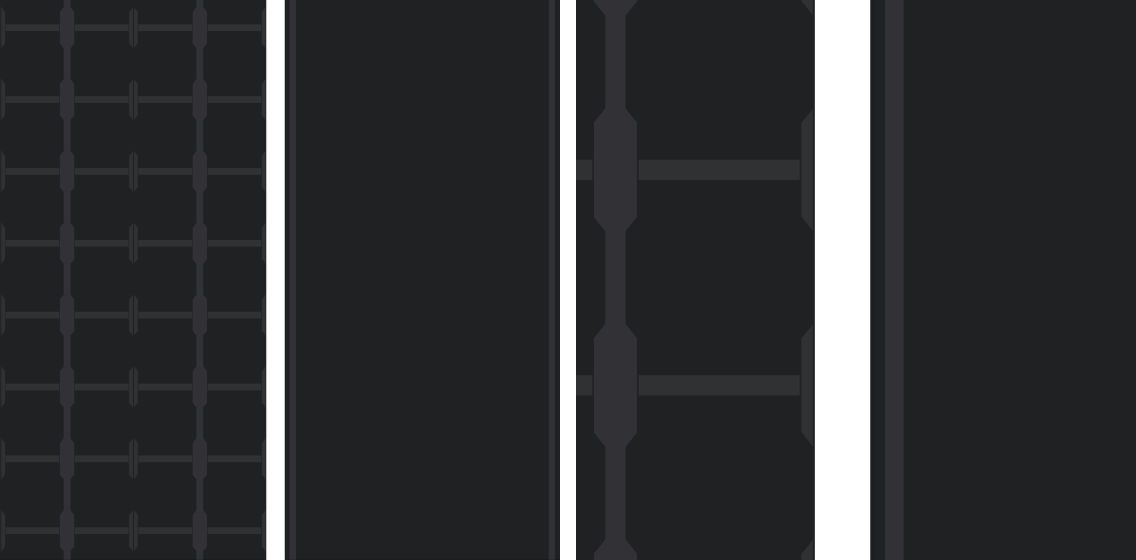
Left, the full canvas; right, a detail of the centre.
Reproduce this pattern procedurally as a Shadertoy shader.

```glsl
// Two dark panels parted by a white gap: the left one is a lattice of rails
// with chamfered knots and split knots between them, the right one is plain
// with two upright stripes. Built from signed distances in a repeated cell.

const vec3 PANEL = vec3(0.125, 0.129, 0.134);
const vec3 RAIL = vec3(0.190, 0.192, 0.200);
const vec3 POST = vec3(0.196, 0.198, 0.212);
const vec3 GAP = vec3(1.0);

const vec2 CELL = vec2(0.2370, 0.1283);          // lattice repeat
const vec2 KNOT_ORIGIN = vec2(0.1198, 0.9505);   // centre of the top left knot
const float BAR_HALF = 0.0060;
const float SEAM = 0.0010;

// Coverage of a signed distance, smoothed over one pixel
float cover(float dist, float px) {
    return clamp(0.5 - dist / px, 0.0, 1.0);
}

// Signed distance to the interval from lo to hi
float sdSpan(float x, float lo, float hi) {
    return abs(x - 0.5 * (lo + hi)) - 0.5 * (hi - lo);
}

// Upright bar with sloped ends that would meet at height apex
float sdChamferedBar(vec2 p, float halfWidth, float apex) {
    const vec2 slope = vec2(1.24, 1.0);
    p = abs(p);
    return max(p.x - halfWidth, (dot(p, slope) - apex) / length(slope));
}

vec3 lattice(vec2 uv, float px) {
    // Cell coordinates centred on a full knot
    vec2 p = (fract((uv - KNOT_ORIGIN) / CELL + 0.5) - 0.5) * CELL;
    // Same cell, centred on the split knot half a repeat away
    vec2 q = vec2(abs(p.x) - 0.5 * CELL.x, p.y);

    float knot = sdChamferedBar(p, 0.0128, 0.0440);
    float splitOuter = sdChamferedBar(q, 0.0078, 0.0375);
    float splitKnot = max(splitOuter, SEAM - abs(q.x));

    // Rails stop just short of both kinds of knot
    float rail = max(abs(p.y) - BAR_HALF, SEAM - min(knot, splitOuter));
    float post = min(abs(p.x) - BAR_HALF, knot);

    vec3 color = mix(PANEL, RAIL, cover(rail, px));
    color = mix(color, RAIL, cover(splitKnot, px));
    return mix(color, POST, cover(post, px));
}

vec3 stripedPanel(vec2 uv, float px) {
    float leftStripe = sdSpan(uv.x, 0.5173, 0.5284);
    float rightStripe = sdSpan(uv.x, 0.9800, 0.9908);
    return mix(PANEL, POST, cover(min(leftStripe, rightStripe), px));
}

void mainImage(out vec4 fragColor, in vec2 fragCoord) {
    vec2 uv = fragCoord / iResolution.xy;
    float px = 1.0 / min(iResolution.x, iResolution.y);

    // Panels, then the gap that parts them
    vec3 color = uv.x < 0.49 ? lattice(uv, px) : stripedPanel(uv, px);

    // Faint shade along the lower edge and beside the gap
    float edge = min(uv.y, abs(uv.x - 0.5085));
    color *= 1.0 - 0.15 * (1.0 - smoothstep(0.0, 0.0035, edge));

    color = mix(color, GAP, cover(sdSpan(uv.x, 0.4755, 0.5085), px));
    fragColor = vec4(color, 1.0);
}
```
